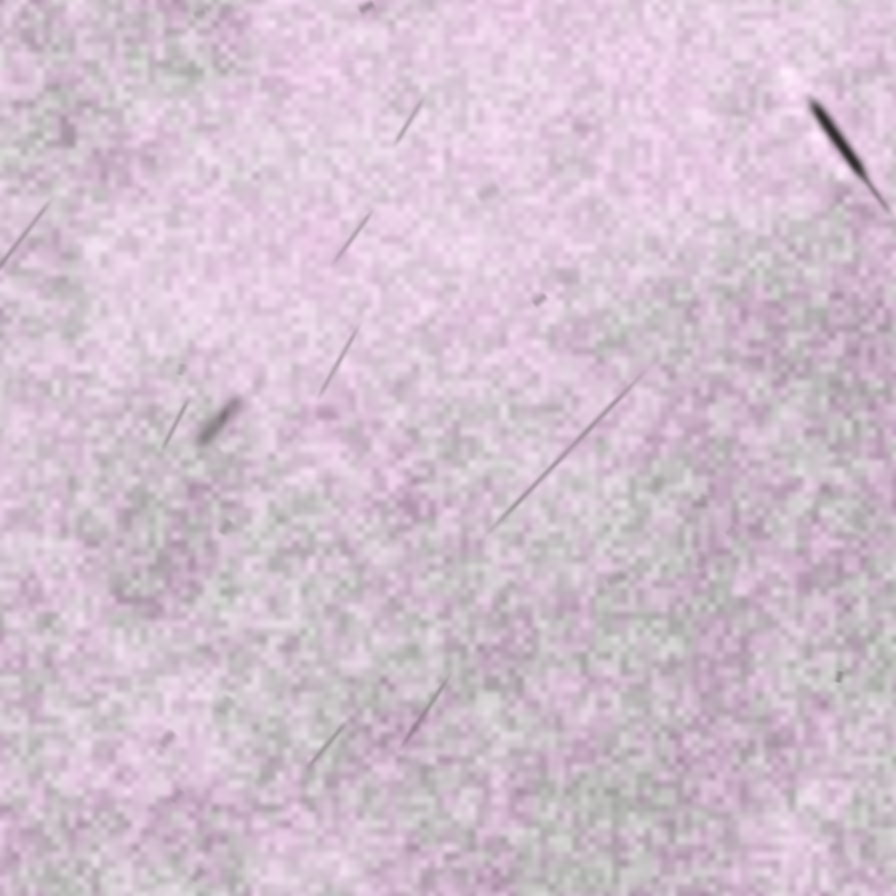
A WebGL 2 fragment shader for this texture:

```glsl
#version 300 es
precision highp float;

uniform vec2 u_resolution;
out vec4 fragColor;

const vec3 PINK = vec3(0.895, 0.805, 0.885);
const vec3 SAGE = vec3(0.755, 0.735, 0.745);
const vec3 MAUVE = vec3(0.755, 0.670, 0.745);
const vec3 INK = vec3(0.25, 0.22, 0.24);

// Integer hash of a cell, returned in 0..1
float hash(vec2 cell, uint seed) {
    uvec2 q = uvec2(ivec2(cell)) * uvec2(1597u, 3821u);
    uint h = q.x ^ (q.y + seed * 7919u);
    h = h * 74779u + 28913u;
    h = ((h >> ((h >> 28u) + 4u)) ^ h) * 27773u;
    h ^= h >> 15u;
    h *= 91573u;
    h ^= h >> 13u;
    return float(h & 65535u) / 65535.0;
}

float valueNoise(vec2 p, uint seed) {
    vec2 cell = floor(p);
    vec2 f = fract(p);
    f = f * f * (3.0 - 2.0 * f);
    float low = mix(hash(cell, seed), hash(cell + vec2(1, 0), seed), f.x);
    float high = mix(hash(cell + vec2(0, 1), seed), hash(cell + vec2(1, 1), seed), f.x);
    return mix(low, high, f.y);
}

float fbm(vec2 p, uint seed) {
    float sum = 0.0;
    float weight = 0.5;
    for (uint i = 0u; i < 4u; i++) {
        sum += weight * valueNoise(p, seed + i);
        p = mat2(1.6, 1.2, -1.2, 1.6) * p + 17.0;
        weight *= 0.55;
    }
    return sum / 1.01;
}

// Soft tapered mark, angle in radians
float stroke(vec2 p, vec2 center, float angle, float halfLength, float width) {
    vec2 d = p - center;
    vec2 axis = vec2(cos(angle), sin(angle));
    float along = abs(dot(d, axis)) / halfLength;
    float across = dot(d, vec2(-axis.y, axis.x)) / width;
    return exp(-across * across) * (1.0 - smoothstep(0.5, 1.0, along));
}

// Faint hairlines, mostly rising to the right
float hairlines(vec2 p, uint seed) {
    float mask = 0.0;
    for (int i = 0; i < 7; i++) {
        vec2 id = vec2(i, 3);
        vec2 center = vec2(hash(id, seed), hash(id, seed + 1u));
        float angle = mix(0.7, 1.1, hash(id, seed + 2u));
        float halfLength = mix(0.025, 0.065, hash(id, seed + 3u));
        mask = max(mask, 0.32 * stroke(p, center, angle, halfLength, 0.0032));
    }
    return mask;
}

// Small dark flecks of varied strength
float flecks(vec2 p, uint seed) {
    float mask = 0.0;
    for (int i = 0; i < 26; i++) {
        vec2 id = vec2(i, 9);
        vec2 center = vec2(hash(id, seed), hash(id, seed + 1u));
        float angle = mix(0.3, 1.5, hash(id, seed + 2u));
        float size = mix(0.008, 0.017, hash(id, seed + 3u));
        float strength = mix(0.12, 0.42, pow(hash(id, seed + 4u), 2.0));
        mask = max(mask, strength * stroke(p, center, angle, size, size * 0.5));
    }
    return mask;
}

void main() {
    vec2 uv = gl_FragCoord.xy / min(u_resolution.x, u_resolution.y);

    // Cloudy pink and grey base
    float cloud = fbm(uv * 4.0 + 2.3, 11u) + 0.10 * (uv.y - 0.5);
    float mottle = valueNoise(uv * 52.0, 23u) - 0.5;
    float tone = smoothstep(0.22, 0.72, cloud + 0.28 * mottle);
    float tint = 0.55 * valueNoise(uv * 46.0, 31u) + 0.45 * valueNoise(uv * 11.0, 37u);
    vec3 shade = mix(MAUVE, SAGE, smoothstep(0.25, 0.7, tint));
    vec3 color = mix(shade, PINK, tone);
    color += (tint - 0.5) * vec3(-0.03, 0.05, -0.02);

    // Fine soft grain, stronger in the darker clouds
    float grain = valueNoise(uv * 112.0, 41u) - 0.5;
    grain += 0.45 * (valueNoise(uv * 76.0 + 5.0, 43u) - 0.5);
    color += grain * mix(0.17, 0.11, tone);

    // Hairlines, flecks and a broad smudge
    float marks = max(hairlines(uv, 53u), flecks(uv, 67u));
    marks = max(marks, 0.38 * stroke(uv, vec2(0.632, 0.495), 0.80, 0.15, 0.0034));
    marks = max(marks, 0.55 * stroke(uv, vec2(0.245, 0.53), 0.84, 0.046, 0.010));
    color = mix(color, INK, marks * (0.85 + 0.5 * grain));

    // Dark fibre with a pale rim and a thin tail
    vec2 fibre = vec2(0.935, 0.845);
    color += 0.09 * stroke(uv, fibre + vec2(-0.018, 0.012), -0.96, 0.11, 0.017);
    color = mix(color, INK, 0.45 * stroke(uv, fibre + vec2(0.02, -0.03), -0.94, 0.08, 0.004));
    color = mix(color, INK * 0.7, 0.95 * stroke(uv, fibre, -0.96, 0.066, 0.0075));

    fragColor = vec4(clamp(color, 0.0, 1.0), 1.0);
}
```
